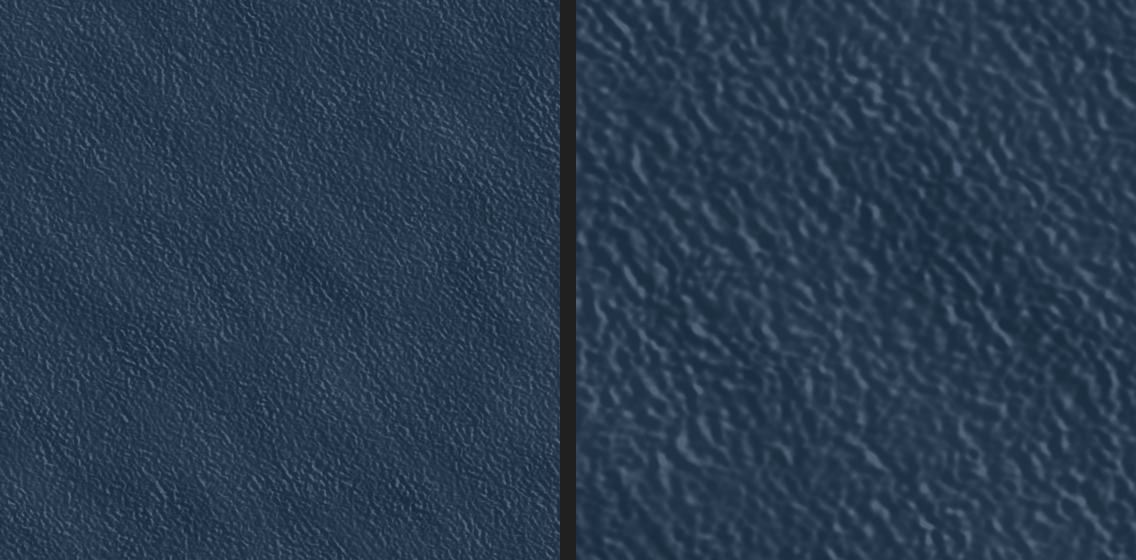
Left, the full canvas; right, a detail of the centre.
Reproduce this texture procedurally as a Shadertoy shader.

```glsl
const vec3 DARK_BLUE = vec3(0.115, 0.193, 0.265);
const vec3 PALE_BLUE = vec3(0.240, 0.312, 0.390);
const vec2 GRAIN_DIR = vec2(0.62, -0.785);    // unit vector, down to the right
const vec2 GRAIN_FREQ = vec2(88.0, 132.0);    // cells along and across the grain
const vec2 FINE_FREQ = vec2(170.0, 215.0);
const vec2 STREAK_FREQ = vec2(30.0, 100.0);
const vec2 PATCH_FREQ = vec2(4.0, 11.0);
const vec2 LIGHT_STEP = vec2(0.0007, 0.0024); // relief offset, along and across
const float WARP_FREQ = 24.0;
const float WARP_SIZE = 0.005;
const float FINE_AMOUNT = 0.6;
const float RELIEF_GAIN = 3.8;
const float STREAK_GAIN = 0.45;
const float BASE_TONE = 0.29;
const float TONE_SPREAD = 0.27;
const float TONE_SKEW = 0.06;
const float PATCH_TONE = 0.30;

// Integer hash giving a gradient in [-1, 1]
vec2 hashGradient(vec2 cell) {
    uvec2 v = uvec2(ivec2(cell)) * 1664525u + 1013904223u;
    v.x += v.y * 1664525u;
    v.y += v.x * 1664525u;
    v ^= v >> 16u;
    v.x += v.y * 1664525u;
    v.y += v.x * 1664525u;
    v ^= v >> 16u;
    return vec2(v & 65535u) / 32767.5 - 1.0;
}

float gradientNoise(vec2 p) {
    vec2 cell = floor(p);
    vec2 f = p - cell;
    vec2 u = f * f * f * (f * (f * 6.0 - 15.0) + 10.0);
    vec2 e = vec2(1.0, 0.0);
    float a = dot(hashGradient(cell), f);
    float b = dot(hashGradient(cell + e.xy), f - e.xy);
    float c = dot(hashGradient(cell + e.yx), f - e.yx);
    float d = dot(hashGradient(cell + e.xx), f - e.xx);
    return mix(mix(a, b, u.x), mix(c, d, u.x), u.y);
}

// Leather height: short pebbles, finer wrinkles and long streaks
float leatherHeight(vec2 g) {
    return gradientNoise(g * GRAIN_FREQ)
         + FINE_AMOUNT * gradientNoise(g * FINE_FREQ + 37.4)
         + STREAK_GAIN * gradientNoise(g * STREAK_FREQ + 81.7);
}

void mainImage(out vec4 fragColor, in vec2 fragCoord) {
    vec2 uv = fragCoord / iResolution.xy;

    // Grain space: x along the grain, y across it toward the light
    vec2 across = vec2(-GRAIN_DIR.y, GRAIN_DIR.x);
    vec2 g = vec2(dot(uv, GRAIN_DIR), dot(uv, across));
    vec2 bend = vec2(gradientNoise(g * WARP_FREQ + 11.3),
                     gradientNoise(g * WARP_FREQ + 53.9));
    vec2 warped = g + WARP_SIZE * bend;

    // Side lighting from height differences
    float relief = leatherHeight(warped - LIGHT_STEP)
                 - leatherHeight(warped + LIGHT_STEP);

    // Broad patches vary both tone and roughness
    float patches = gradientNoise(g * PATCH_FREQ + 23.1)
                  + 0.6 * gradientNoise(g * PATCH_FREQ * 2.3 + 64.2);
    float roughness = 1.0 + 0.7 * gradientNoise(g * PATCH_FREQ * 2.0 + 95.6);
    float light = clamp(RELIEF_GAIN * roughness * relief, -2.2, 3.2);

    // Skewed response: soft shadows, sparse bright glints
    float tone = BASE_TONE + TONE_SPREAD * light + TONE_SKEW * light * light
               + PATCH_TONE * patches;
    vec3 color = mix(DARK_BLUE, PALE_BLUE, clamp(tone, -0.25, 1.6));
    fragColor = vec4(color, 1.0);
}
```
